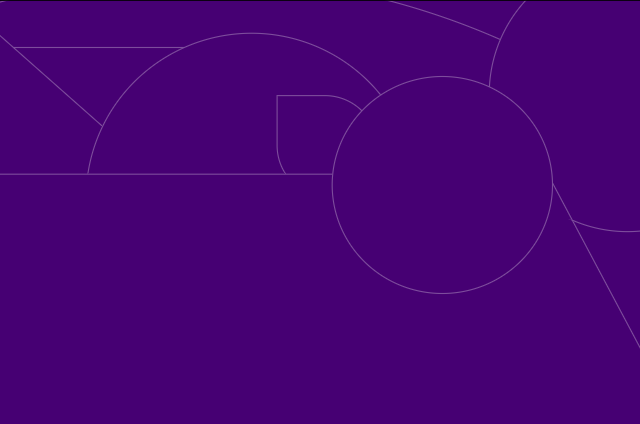
Write a Shadertoy shader that draws this background.

```glsl
// Thin lilac outlines of circles, arcs and straight lines on a deep purple field.

// Distance to the segment from a to b
float segment(vec2 p, vec2 a, vec2 b) {
    vec2 pa = p - a, ba = b - a;
    return length(pa - ba * clamp(dot(pa, ba) / dot(ba, ba), 0.0, 1.0));
}

// Signed distance to a circle
float circle(vec2 p, vec2 center, float radius) {
    return length(p - center) - radius;
}

// Signed distance to an ellipse that is nearly round
float ellipse(vec2 p, vec2 center, vec2 radii) {
    vec2 q = (p - center) / radii;
    float k = length(q);
    return k * (k - 1.0) / max(length(q / radii), 1e-4);
}

void mainImage(out vec4 fragColor, in vec2 fragCoord) {
    // Canvas height is one unit; x is scaled to keep the layout's aspect
    vec2 p = fragCoord / iResolution.xy * vec2(1.5059, 1.0);
    float pixel = 1.0 / iResolution.y;
    float horizon = 0.5892;

    // Full circle in front, and the large circle at the right
    float front = ellipse(p, vec2(1.0408, 0.5637), vec2(0.2592, 0.2559));
    float right = circle(p, vec2(1.4765, 0.779), 0.3253);

    // Dome standing on the horizon
    float dome = abs(circle(p, vec2(0.592, 0.532), 0.3896));

    // Leaf: one square corner between two rounded ones
    vec2 corner = vec2(0.652, 0.7745);
    float leaf = min(segment(p, corner, vec2(0.7647, corner.y)),
                     segment(p, corner, vec2(corner.x, 0.657)));
    vec2 upper = vec2(0.7647, 0.6514), lower = vec2(0.7755, 0.657);
    float upperArc = max(abs(circle(p, upper, 0.1231)),
                         max(upper.x - p.x, upper.y - p.y));
    float lowerArc = max(abs(circle(p, lower, 0.1235)),
                         max(p.x - lower.x, p.y - lower.y));
    leaf = min(leaf, min(upperArc, lowerArc));
    float lines = max(min(dome, leaf), horizon - p.y);

    // Wide arc along the top, ending at the right circle
    float sweep = abs(circle(p, vec2(0.4637, -0.7137), 1.7706));
    lines = min(lines, max(sweep, max(-right, p.x - 1.19)));

    // Right circle, broken where it passes behind the front one
    lines = min(lines, max(abs(right), 0.06 - abs(p.y - 0.5404)));

    // Straight lines at the left
    lines = min(lines, segment(p, vec2(-0.1, horizon), vec2(0.79, horizon)));
    lines = min(lines, segment(p, vec2(0.031, 0.888), vec2(0.433, 0.888)));
    lines = min(lines, segment(p, vec2(0.0, 0.916), vec2(0.239, 0.704)));

    // Everything so far stays outside the front circle
    lines = min(max(lines, -front), abs(front));

    // Slanted line falling to the right edge
    lines = min(lines, segment(p, vec2(1.3, 0.5686), vec2(1.5177, 0.158)));

    // Colours, with a dark hairline at the top edge
    vec3 purple = vec3(0.273, 0.0, 0.45);
    vec3 lilac = vec3(0.49, 0.30, 0.61);
    float stroke = clamp(0.5 + (0.0013 - lines) / pixel, 0.0, 1.0);
    vec3 color = mix(purple, lilac, stroke);
    color *= 1.0 - clamp(0.5 + (p.y - 0.998) / pixel, 0.0, 1.0);
    fragColor = vec4(color, 1.0);
}
```
